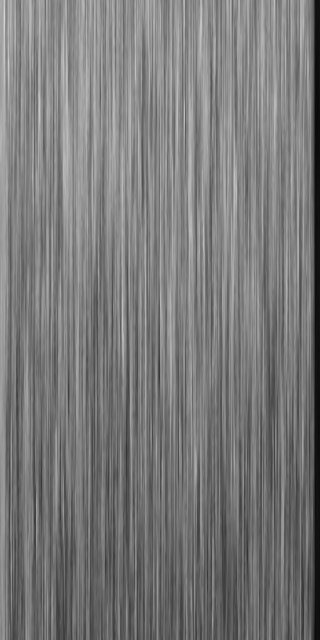
Write a WebGL 1 fragment shader that draws this texture.

```glsl
precision highp float;
// Vertically brushed grey steel panel with a pale left rim and a dark right edge.
uniform vec2 u_resolution;

float hash(vec2 p) {
  vec3 q = fract(vec3(p.xyx) * 0.1031);
  q += dot(q, q.yzx + 33.33);
  return fract((q.x + q.y) * q.z);
}

// Smooth noise along one bristle track, shifted and stretched at random.
float track(float column, float y, float seed) {
  float stretch = 0.5 + hash(vec2(column, seed + 5.0));
  float t = y * stretch + 40.0 * hash(vec2(column, seed));
  float cell = floor(t);
  float a = hash(vec2(column + 17.0, cell + seed));
  float b = hash(vec2(column + 17.0, cell + 1.0 + seed));
  return mix(a, b, smoothstep(0.0, 1.0, t - cell));
}

// Neighbouring tracks with narrow blends between them, centred on zero.
float streaks(vec2 uv, vec2 counts, float seed) {
  float x = uv.x * counts.x;
  float column = floor(x);
  float left = track(column, uv.y * counts.y, seed);
  float right = track(column + 1.0, uv.y * counts.y, seed);
  return mix(left, right, smoothstep(0.2, 0.8, x - column)) - 0.5;
}

void main() {
  vec2 uv = gl_FragCoord.xy / u_resolution;

  // Light falling off towards the bottom
  float grey = mix(0.38, 0.48, smoothstep(0.0, 0.6, uv.y));
  grey += 0.085 * smoothstep(0.4, 1.0, uv.y);

  // Long hairline brush marks, a faint wider layer and short grain
  float brush = 0.2 * streaks(uv, vec2(233.0, 9.0), 11.0);
  brush += 0.19 * streaks(uv, vec2(191.0, 5.0), 53.0);
  brush += 0.12 * streaks(uv, vec2(103.0, 4.0), 97.0);
  brush += 0.06 * streaks(uv, vec2(239.0, 70.0), 151.0);

  // Sparse bright scratches
  float scratch = streaks(uv, vec2(217.0, 8.0), 211.0);
  brush += 0.12 * smoothstep(0.28, 0.5, scratch);
  grey += brush;

  // Pale bevel on the left
  float rim = 1.0 - smoothstep(0.012, 0.022, uv.x);
  float rimLight = 0.56 + 0.09 * uv.y + 0.35 * brush;
  grey = mix(grey, rimLight, 0.85 * rim);
  float glint = 1.0 - smoothstep(0.0, 0.005, abs(uv.x - 0.013));
  grey += 0.12 * glint * smoothstep(0.65, 0.9, uv.y);

  // Shaded right border
  grey *= 1.0 - 0.2 * smoothstep(0.968, 0.98, uv.x);
  float border = smoothstep(0.978, 0.986, uv.x);
  grey = mix(grey, 0.06 + 0.1 * brush, border);

  gl_FragColor = vec4(vec3(clamp(grey, 0.0, 1.0)), 1.0);
}
```
